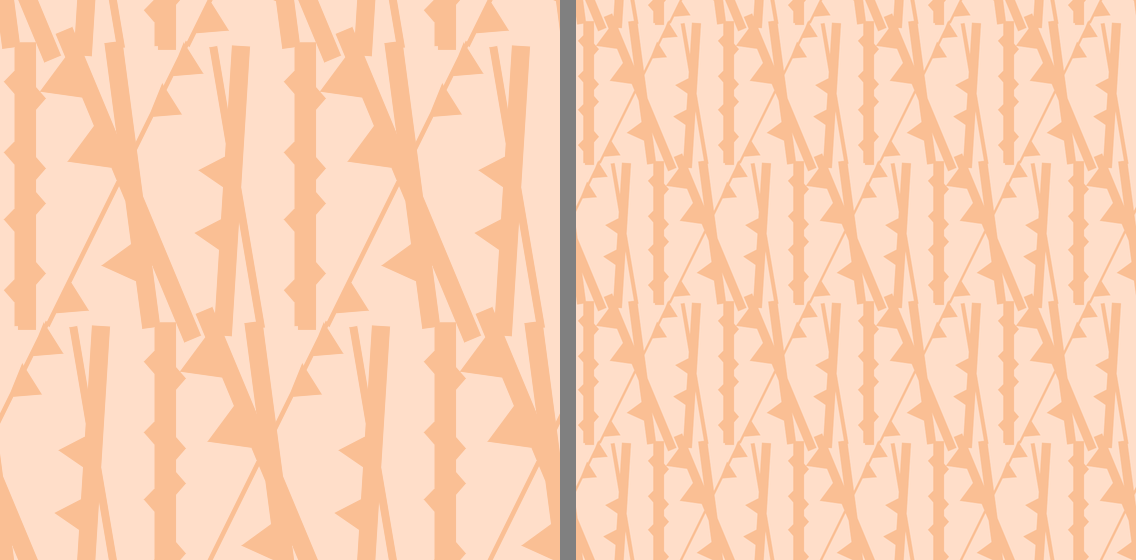
Left, the tile; right, the same tile 2 across and 2 down.
A three.js fragment shader for this pattern:

```glsl
varying vec2 vUv;

const vec3 GROUND = vec3(1.0, 0.87, 0.79);
const vec3 BRANCH = vec3(0.98, 0.75, 0.58);
const float REPEATS = 2.0;     // motifs across and rows down
const float CELL = 384.0;      // motif units per cell
const float ROW_SHIFT = 192.0; // sideways shift of each row
const float TRUNK_WIDTH = 25.0;
const float TWIG_WIDTH = 11.0;
const float VINE_WIDTH = 6.4;

// Signed distance to a square-ended bar from a to b
float bar(vec2 p, vec2 a, vec2 b, float width) {
  vec2 span = b - a;
  float len = length(span);
  vec2 dir = span / len;
  vec2 q = p - 0.5 * (a + b);
  vec2 d = abs(vec2(dot(q, dir), dot(q, vec2(-dir.y, dir.x)))) - 0.5 * vec2(len, width);
  return max(d.x, d.y);
}

float sideOf(vec2 p, vec2 a, vec2 b) {
  vec2 d = b - a;
  return dot(p - a, vec2(d.y, -d.x)) / length(d);
}

// Signed distance to a triangular thorn, in either winding
float thorn(vec2 p, vec2 a, vec2 b, vec2 c) {
  float winding = -sign(sideOf(c, a, b));
  return max(winding * sideOf(p, a, b),
         max(winding * sideOf(p, b, c), winding * sideOf(p, c, a)));
}

// Upright post with pointed teeth on both sides
float post(vec2 p) {
  float d = min(bar(p, vec2(34.7, 58.0), vec2(34.7, 447.3), 29.6),
                bar(p, vec2(37.0, 400.0), vec2(37.0, 452.4), 24.8));
  for (int i = 0; i < 4; i++) {
    float odd = mod(float(i), 2.0);
    float pair = floor(float(i) / 2.0);
    vec2 right = vec2(63.0, 135.0 + 96.0 * odd + 144.0 * pair);
    vec2 left = vec2(5.2, 112.0 + 97.0 * odd + 189.0 * pair);
    d = min(d, thorn(p, right, right + vec2(-20.0, -23.0), right + vec2(-20.0, 23.0)));
    d = min(d, thorn(p, left, left + vec2(20.0, -20.5), left + vec2(20.0, 23.0)));
  }
  return d;
}

// Two crossing trunks with broad thorns
float crossedTrunks(vec2 p) {
  float d = min(bar(p, vec2(87.7, 41.7), vec2(264.3, 465.0), TRUNK_WIDTH),
                bar(p, vec2(155.5, 57.5), vec2(207.5, 449.5), TRUNK_WIDTH));
  for (int i = 0; i < 2; i++) {
    vec2 q = p - float(i) * vec2(38.0, 96.0);
    d = min(d, thorn(q, vec2(95.0, 71.0), vec2(54.5, 125.7), vec2(122.0, 135.2)));
  }
  return min(d, thorn(p, vec2(185.5, 330.5), vec2(139.0, 364.3), vec2(194.0, 389.2)));
}

// Thin slanting vine with three thorns
float vine(vec2 p) {
  float d = bar(p, vec2(257.5, 57.5), vec2(65.0, 447.0), VINE_WIDTH);
  for (int i = 0; i < 3; i++) {
    float n = float(i);
    vec2 q = p - vec2(-35.0 * n + 2.75 * n * (n - 1.0), 59.0 * n - 1.5 * n * (n - 1.0));
    d = min(d, thorn(q, vec2(95.0, 383.0), vec2(122.0, 426.0), vec2(76.0, 429.8)));
  }
  return d;
}

// Leaning trunk crossed by a twig
float trunkAndTwig(vec2 p) {
  float d = min(bar(p, vec2(330.5, 63.0), vec2(305.5, 460.5), TRUNK_WIDTH),
                bar(p, vec2(292.5, 64.0), vec2(358.0, 450.0), TWIG_WIDTH));
  for (int i = 0; i < 2; i++) {
    vec2 q = p - float(i) * vec2(-5.5, 86.0);
    d = min(d, thorn(q, vec2(315.0, 211.3), vec2(272.0, 233.5), vec2(312.0, 261.0)));
  }
  return d;
}

float motif(vec2 p) {
  return min(min(post(p), crossedTrunks(p)), min(vine(p), trunkAndTwig(p)));
}

void main() {
  float scale = REPEATS * CELL;
  vec2 p = vec2(vUv.x, 1.0 - vUv.y) * scale;

  // Each motif hangs over into the row below
  float d = CELL;
  for (int i = 0; i < 2; i++) {
    float row = floor(p.y / CELL) - float(i);
    vec2 local = vec2(mod(p.x - ROW_SHIFT * row, CELL), p.y - CELL * row);
    d = min(d, motif(local));
  }

  float blur = 0.6 * scale * fwidth(vUv.x);
  gl_FragColor = vec4(mix(BRANCH, GROUND, smoothstep(-blur, blur, d)), 1.0);
}
```
